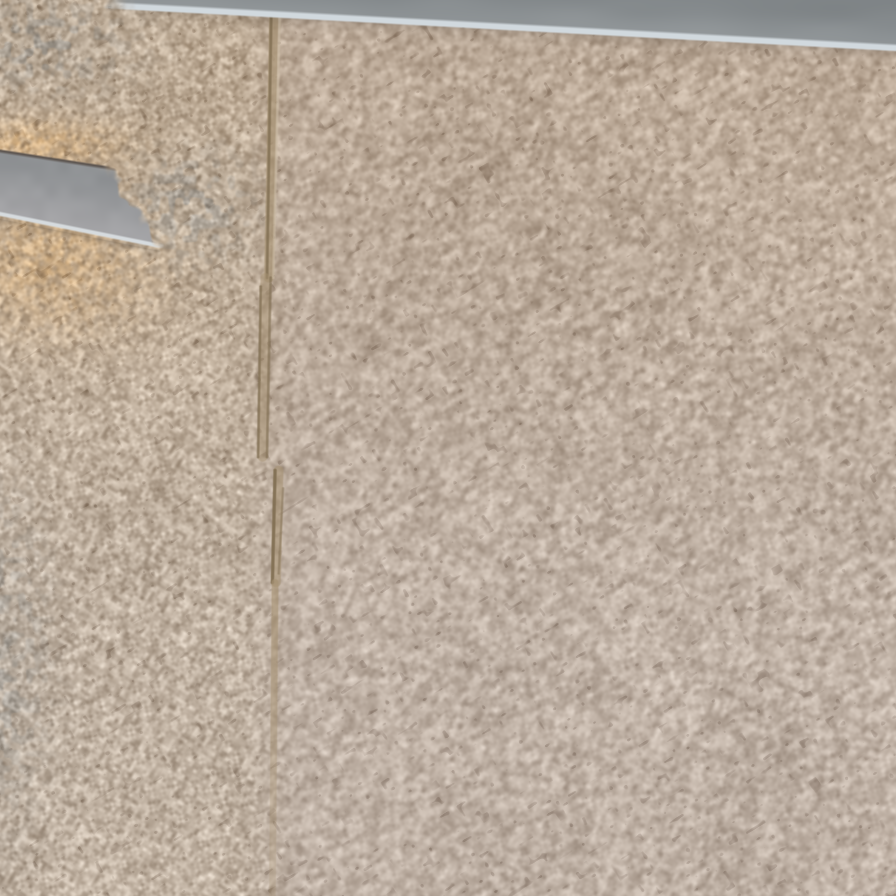
This texture is drawn by a Shadertoy shader. Its source:

```glsl
float hash(vec2 cell) {
    uvec2 q = uvec2(ivec2(cell)) * uvec2(1597u, 3571u);
    uint n = (q.x ^ (q.y << 7)) * 40503u + q.y;
    n = (n ^ (n >> 15)) * 73471u;
    n = (n ^ (n >> 13)) * 92821u;
    n ^= n >> 16;
    return float(n & 65535u) / 65535.0;
}

float noise(vec2 p) {
    vec2 i = floor(p), f = fract(p);
    f = f * f * (3.0 - 2.0 * f);
    return mix(mix(hash(i), hash(i + vec2(1, 0)), f.x),
               mix(hash(i + vec2(0, 1)), hash(i + vec2(1, 1)), f.x), f.y);
}

vec2 rotate(vec2 p, float a) {
    return mat2(cos(a), -sin(a), sin(a), cos(a)) * p;
}

// Coverage of a thin stroke from a to b
float stroke(vec2 p, vec2 a, vec2 b, float halfWidth) {
    vec2 ab = b - a;
    float t = clamp(dot(p - a, ab) / dot(ab, ab), 0.0, 1.0);
    return 1.0 - smoothstep(halfWidth - 0.001, halfWidth + 0.0015, length(p - a - ab * t));
}

// Soft elliptical patch
float patchMask(vec2 p, vec2 center, vec2 radius) {
    vec2 d = (p - center) / radius;
    return exp(-dot(d, d));
}

vec3 granules(vec2 p) {
    float leftSide = 1.0 - smoothstep(0.26, 0.34, p.x);
    vec2 q = rotate(p, 0.55);
    float coarse = noise(q * vec2(112, 150) + 31.0);
    float medium = noise(rotate(p, -0.4) * vec2(185, 160) + 73.0);
    float fine = noise(rotate(p, 1.0) * 260.0 + 11.0);
    float cloud = noise(p * 7.0 + 5.0) * 0.6 + noise(p * 19.0 + 9.0) * 0.4;

    // Smooth tone across the board
    vec3 color = mix(vec3(0.745, 0.69, 0.642), vec3(0.735, 0.665, 0.595), smoothstep(0.2, 0.95, p.y));
    color += vec3(0.008, 0.006, -0.008) * leftSide;
    color += (cloud - 0.5) * 0.04;

    // Tan and pale grains
    float grain = mix(coarse * 0.45 + medium * 0.35 + fine * 0.2,
                      coarse * 0.2 + medium * 0.4 + fine * 0.4, leftSide) - 0.5;
    color += grain * vec3(0.31, 0.325, 0.335) * (1.0 + 0.25 * leftSide);

    // Sparse dark specks
    float speck = smoothstep(0.8, 0.96, noise(q * vec2(135, 165) + 211.0));
    color -= speck * vec3(0.09, 0.095, 0.095);

    // Warm stain and grey flecks on the left
    float warm = patchMask(p, vec2(0.06, 0.71), vec2(0.11, 0.08))
               + patchMask(p, vec2(0.04, 0.84), vec2(0.09, 0.025));
    color += warm * vec3(0.05, 0.0, -0.07) * (0.4 + medium);
    float grey = patchMask(p, vec2(0.21, 0.77), vec2(0.07, 0.06))
               + patchMask(p, vec2(0.05, 0.95), vec2(0.09, 0.05))
               + patchMask(p, vec2(0.0, 0.27), vec2(0.05, 0.16));
    float fleck = smoothstep(0.4, 0.75, noise(p * 120.0 + 151.0));
    return mix(color, vec3(0.62, 0.61, 0.59) + grain * 0.45, min(grey, 1.0) * (0.2 + 0.5 * fleck));
}

// Broken vertical joint with shifted pieces
vec3 addJoint(vec3 color, vec2 p) {
    vec3 brown = vec3(0.5, 0.43, 0.32), tan_ = vec3(0.65, 0.57, 0.45), pale = vec3(0.8, 0.74, 0.65);
    color = mix(color, tan_, 0.7 * stroke(p, vec2(0.306, 1.0), vec2(0.3, 0.69), 0.005));
    color = mix(color, brown, 0.8 * stroke(p, vec2(0.303, 1.0), vec2(0.298, 0.69), 0.0013));
    color = mix(color, pale, 0.6 * stroke(p, vec2(0.312, 0.98), vec2(0.305, 0.69), 0.0012));

    color = mix(color, tan_, 0.5 * stroke(p, vec2(0.296, 0.69), vec2(0.293, 0.49), 0.005));
    color = mix(color, brown, 0.75 * stroke(p, vec2(0.291, 0.68), vec2(0.288, 0.49), 0.0012));
    color = mix(color, brown, 0.65 * stroke(p, vec2(0.302, 0.69), vec2(0.298, 0.49), 0.0012));

    color = mix(color, tan_, 0.6 * stroke(p, vec2(0.311, 0.475), vec2(0.308, 0.35), 0.005));
    color = mix(color, brown, 0.9 * stroke(p, vec2(0.307, 0.475), vec2(0.304, 0.35), 0.0016));
    color = mix(color, brown, 0.5 * stroke(p, vec2(0.316, 0.455), vec2(0.311, 0.36), 0.001));

    float fade = mix(0.3, 0.65, smoothstep(0.0, 0.35, p.y));
    return mix(color, tan_, fade * stroke(p, vec2(0.307, 0.35), vec2(0.304, 0.0), 0.0035));
}

// Short metal strip with a ragged right end
vec3 addBlade(vec3 color, vec2 p) {
    float top = 0.833 - 0.155 * p.x - p.y;
    float bottom = p.y - (0.759 - 0.2 * p.x);
    float end = 0.118 + (0.815 - p.y) * 0.63 - p.x + (noise(p * 110.0) - 0.5) * 0.02;
    float ends = smoothstep(-0.006, 0.006, end);
    float body = smoothstep(-0.0015, 0.0015, min(top, bottom)) * ends;
    vec3 metal = mix(vec3(0.64, 0.64, 0.65), vec3(0.56, 0.57, 0.58), smoothstep(0.0, 0.07, bottom));
    metal += (noise(p * 70.0) - 0.5) * 0.03;
    metal = mix(metal, vec3(0.36, 0.33, 0.31), 1.0 - smoothstep(0.001, 0.005, top));
    metal = mix(metal, vec3(0.84, 0.86, 0.87), 1.0 - smoothstep(0.003, 0.006, bottom));
    color *= 1.0 - 0.15 * ends * exp(-abs(bottom + 0.004) * 300.0);
    return mix(color, metal, body);
}

// Long metal rail along the top
vec3 addRail(vec3 color, vec2 p) {
    float h = p.y - (0.99 - 0.054 * (p.x - 0.13));
    float start = smoothstep(0.115, 0.145, p.x + (noise(p * 100.0) - 0.5) * 0.02);
    vec3 metal = mix(vec3(0.56, 0.58, 0.59), vec3(0.5, 0.52, 0.53), smoothstep(0.005, 0.05, h));
    metal += (noise(p * vec2(14, 60)) - 0.5) * 0.025;
    metal = mix(metal, vec3(0.82, 0.85, 0.87), 1.0 - smoothstep(0.005, 0.009, h));
    color *= 1.0 - 0.12 * start * exp(-abs(h) * 130.0);
    return mix(color, metal, start * smoothstep(-0.0015, 0.0015, h));
}

void mainImage(out vec4 fragColor, in vec2 fragCoord) {
    vec2 p = fragCoord / iResolution.xy;
    vec3 color = addJoint(granules(p), p);
    color = addRail(addBlade(color, p), p);
    fragColor = vec4(clamp(color, 0.0, 1.0), 1.0);
}
```
